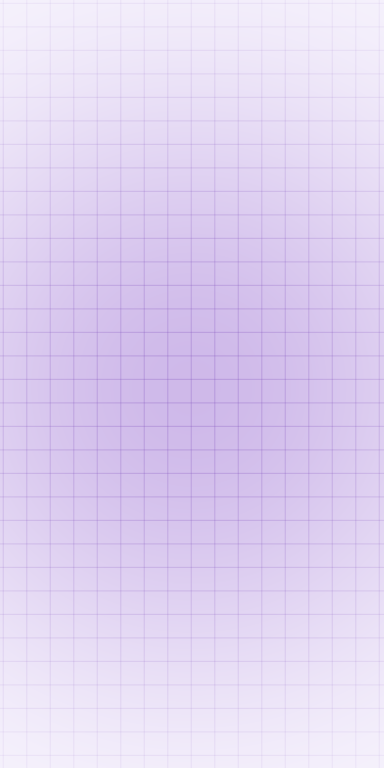
Give the GLSL for this background, as a Shadertoy shader.

```glsl
// Soft lilac radial glow under a fine violet square grid that fades outward.

// Lengths are in canvas widths.
const float CELL_SIZE   = 0.0612;               // about 16 cells across, 33 down
const vec2  GRID_OFFSET = vec2(0.0085, 0.0088); // first lines from the top left
const float LINE_WIDTH  = 0.0031;
const float LINE_ALPHA_CENTRE = 0.27;
const float LINE_ALPHA_RIM    = 0.06;

const vec2  GLOW_CENTRE = vec2(0.5, 0.495);     // fractions of the canvas
const float GLOW_RADIUS = 1.21;

const vec3 GLOW_COLOUR = vec3(0.810, 0.725, 0.915);
const vec3 RIM_COLOUR  = vec3(0.962, 0.947, 0.988);
const vec3 LINE_COLOUR = vec3(0.500, 0.310, 0.740);

// Antialiased coverage of the vertical (x) and horizontal (y) grid lines.
vec2 gridCoverage(vec2 p, float pixel) {
    vec2 cell = fract((p - GRID_OFFSET) / CELL_SIZE + 0.5) - 0.5;
    vec2 dist = abs(cell) * CELL_SIZE;
    vec2 overlap = (0.5 * (LINE_WIDTH + pixel) - dist) / pixel;
    return clamp(overlap, 0.0, min(1.0, LINE_WIDTH / pixel));
}

void mainImage(out vec4 fragColor, in vec2 fragCoord) {
    float pixel = 1.0 / iResolution.x;

    // Background glow, round in width units
    vec2 fromCentre = (fragCoord - GLOW_CENTRE * iResolution.xy) * pixel;
    float fade = smoothstep(0.0, GLOW_RADIUS, length(fromCentre));
    vec3 colour = mix(GLOW_COLOUR, RIM_COLOUR, fade);

    // Grid measured from the top left; crossings build up slightly
    vec2 fromTopLeft = vec2(fragCoord.x, iResolution.y - fragCoord.y) * pixel;
    float strength = mix(LINE_ALPHA_CENTRE, LINE_ALPHA_RIM, fade);
    vec2 lines = gridCoverage(fromTopLeft, pixel) * strength;
    float alpha = 1.0 - (1.0 - lines.x) * (1.0 - lines.y);

    fragColor = vec4(mix(colour, LINE_COLOUR, alpha), 1.0);
}
```
